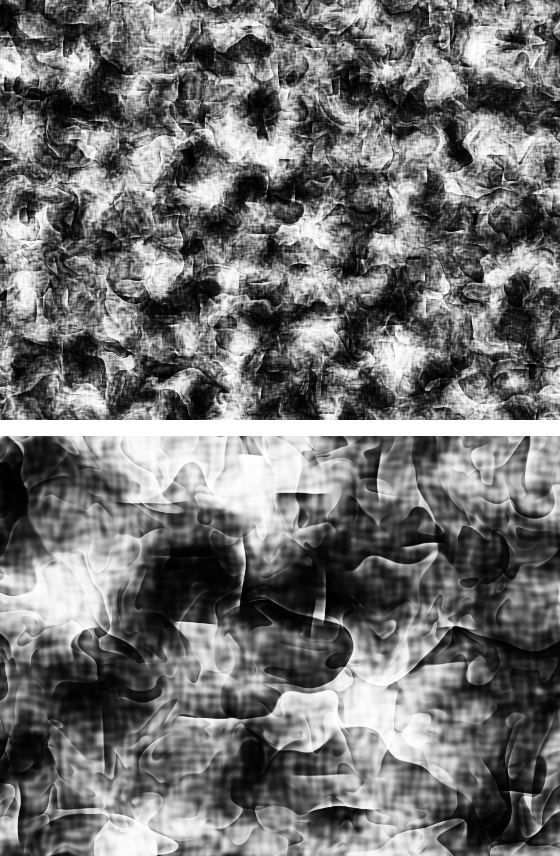
Top, the full canvas; bottom, a detail of the centre.
Give the GLSL for this texture, as a Shadertoy shader.

```glsl
// Crumpled monochrome relief: warped gradient noise makes soft light and dark
// lumps, noise contours make curved folds, and scattered straight creases run
// along both axes. Fine folds and cross-grain precede a contrast curve.
#define LUMP_SCALE 10.0
#define WARP_AMOUNT 0.026
#define FOLD_STRENGTH 0.25
#define FOLD_WIDTH 0.018
#define CREASE_CELL 0.066
#define CREASE_SHARE 0.60
#define CREASE_STRENGTH 0.42
#define LINE_WIDTH 0.0024
#define WRINKLE_STRENGTH 0.22
#define GRAIN_STRENGTH 0.25
#define CONTRAST 6.5
#define BRIGHTNESS -0.36

// Integer hash giving two values in 0..1 for a lattice point
vec2 hash2(vec2 cell) {
    uvec2 v = uvec2(ivec2(cell) + 4096);
    v = v * 1664525u + 1013904223u;
    v.x += v.y * 1664525u;
    v.y += v.x * 1664525u;
    v ^= v >> 16u;
    v.x += v.y * 1664525u;
    v.y += v.x * 1664525u;
    v ^= v >> 16u;
    return vec2(v & 65535u) / 65535.0;
}

float cornerSlope(vec2 cell, vec2 offset) {
    return dot(hash2(cell) * 2.0 - 1.0, offset);
}

float gradientNoise(vec2 p) {
    vec2 i = floor(p), f = fract(p);
    vec2 u = f * f * f * (f * (f * 6.0 - 15.0) + 10.0);
    vec2 e = vec2(1.0, 0.0);
    return mix(mix(cornerSlope(i, f), cornerSlope(i + e, f - e), u.x),
               mix(cornerSlope(i + e.yx, f - e.yx), cornerSlope(i + 1.0, f - 1.0), u.x), u.y);
}

vec2 noisePair(vec2 p) {
    return vec2(gradientNoise(p), gradientNoise(p + vec2(37.3, 91.7)));
}

// Bright rim on the positive side of an edge, shadow on the other
float litEdge(float d, float width, float pixel) {
    float side = smoothstep(-pixel, pixel, d);
    float rim = 0.55 * exp(-abs(d) / width) + 0.9 * exp(-abs(d) / LINE_WIDTH);
    return mix(-exp(-abs(d) / width), rim, side);
}

// Curved fold along the zero contour of a noise field
float curvedFold(vec2 p, float scale, float pixel) {
    vec2 q = p * scale, e = vec2(0.02, 0.0);
    float n = gradientNoise(q);
    vec2 slope = vec2(gradientNoise(q + e) - n, gradientNoise(q + e.yx) - n) / e.x;
    float d = n / (scale * max(length(slope), 0.25));
    float broken = smoothstep(-0.10, 0.20, gradientNoise(q * 0.9 + 53.1));
    return litEdge(d, FOLD_WIDTH * 8.0 / scale, pixel) * broken;
}

// Short horizontal and vertical creases, one per chosen grid cell
float straightCreases(vec2 p, float pixel) {
    vec2 home = floor(p / CREASE_CELL);
    float sum = 0.0;
    for (int y = -1; y <= 1; y++)
    for (int x = -1; x <= 1; x++) {
        vec2 cell = home + vec2(x, y);
        vec2 kind = hash2(cell + 311.0);
        vec2 size = hash2(cell + 727.0);
        vec2 d = p - (cell + hash2(cell + 173.0)) * CREASE_CELL;
        d = kind.x < 0.55 ? d : d.yx;
        float reach = CREASE_CELL * mix(0.18, 0.55, size.x);
        float taper = 1.0 - smoothstep(reach * 0.5, reach, abs(d.x));
        float facing = size.y < 0.5 ? -1.0 : 1.0;
        float present = step(kind.y, CREASE_SHARE) * mix(0.4, 1.1, fract(size.y * 7.0));
        sum += present * taper * litEdge(d.y * facing, 0.006, pixel);
    }
    return sum;
}

void mainImage(out vec4 fragColor, in vec2 fragCoord) {
    vec2 p = fragCoord / iResolution.y;
    float pixel = 1.0 / iResolution.y;

    // Bend the plane, coarsely and then finely
    vec2 bend = noisePair(p * 11.0);
    vec2 ripple = noisePair(p * 31.0 + 11.0);
    vec2 q = p + WARP_AMOUNT * (2.0 * bend + 0.6 * ripple);

    // Soft lumps
    float tone = 1.05 * gradientNoise(q * LUMP_SCALE + 5.0)
               + 0.48 * gradientNoise(q * LUMP_SCALE * 2.1 + 17.0)
               + 0.28 * gradientNoise(q * LUMP_SCALE * 4.3 + 29.0);

    // Folds and creases, from large to small
    tone += FOLD_STRENGTH * curvedFold(q + 3.0, 8.5, pixel);
    tone += FOLD_STRENGTH * 0.9 * curvedFold(q + 8.0, 14.0, pixel);
    tone += CREASE_STRENGTH * straightCreases(p + 0.007 * ripple, pixel);

    // Fine lit folds and fibres
    vec2 fibre = q + 0.008 * noisePair(q * 45.0);
    tone += WRINKLE_STRENGTH * 0.75 * curvedFold(fibre + 6.0, 27.0, pixel);
    tone += WRINKLE_STRENGTH * 0.55 * curvedFold(fibre + 2.0, 48.0, pixel);
    tone += WRINKLE_STRENGTH * 1.2 * gradientNoise(fibre * 85.0);

    // Cross-grain along both axes
    vec2 weave = p + 0.004 * ripple;
    tone += GRAIN_STRENGTH * gradientNoise(weave * vec2(70.0, 190.0) + 7.0);
    tone += GRAIN_STRENGTH * gradientNoise(weave * vec2(190.0, 70.0) + 43.0);

    // S-shaped contrast curve spreads the greys evenly
    float grey = 1.0 / (1.0 + exp(-CONTRAST * tone - BRIGHTNESS));
    fragColor = vec4(vec3(grey), 1.0);
}
```
